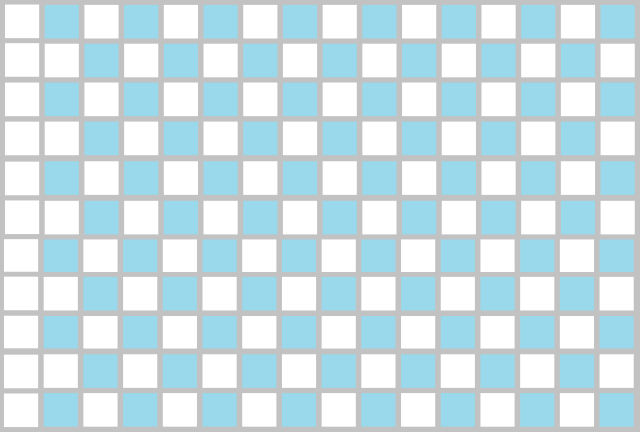
A Shadertoy shader for this pattern:

```glsl
// Checkerboard of pale blue and white tiles on grey grout, with a plain white first column.

const vec2 GRID = vec2(16.0, 11.0);             // columns, rows
const vec2 PITCH = vec2(0.06204, 0.08986);      // tile spacing, fraction of canvas
const vec2 FIRST_CENTER = vec2(0.0345, 0.0502); // top left tile
const vec2 HALF_TILE = vec2(0.0267, 0.0389);

const vec3 GROUT = vec3(0.76);
const vec3 BLUE = vec3(0.60, 0.85, 0.92);
const vec3 WHITE = vec3(1.0);

float hash(float n) {
    return fract(sin(n * 12.9898) * 43758.5453);
}

// Small misalignments of the hand-laid rows.
vec2 tileShift(vec2 cell) {
    float fromMiddle = cell.y - 5.0;
    float sag = 0.0042 * exp(-0.5 * fromMiddle * fromMiddle);
    float slip = -0.0016 * step(5.5, cell.y);
    float edgeJitter = cell.x < 0.5 ? 0.003 * (hash(cell.y + 1.0) - 0.5) : 0.0;
    return vec2(slip, sag + edgeJitter);
}

// Two rows below the middle are slightly shorter.
vec2 tileHalfSize(vec2 cell) {
    float isShort = 1.0 - step(0.5, abs(abs(cell.y - 7.0) - 1.0));
    return HALF_TILE - vec2(0.0, 0.0012 * isShort);
}

vec3 tileColor(vec2 cell) {
    bool isBlue = cell.x > 0.5 && mod(cell.x + cell.y, 2.0) > 0.5;
    return isBlue ? BLUE : WHITE;
}

// Antialiased coverage of an axis-aligned rectangle.
float boxCoverage(vec2 offset, vec2 halfSize, vec2 pixel) {
    vec2 inside = clamp((halfSize - abs(offset)) / pixel + 0.5, 0.0, 1.0);
    return inside.x * inside.y;
}

void mainImage(out vec4 fragColor, in vec2 fragCoord) {
    // Canvas fractions, measured from the top left.
    vec2 uv = fragCoord / iResolution.xy;
    uv.y = 1.0 - uv.y;

    vec2 cell = floor((uv - FIRST_CENTER) / PITCH + 0.5);
    cell = clamp(cell, vec2(0.0), GRID - 1.0);
    vec2 center = FIRST_CENTER + cell * PITCH + tileShift(cell);

    float tile = boxCoverage(uv - center, tileHalfSize(cell), 1.0 / iResolution.xy);
    fragColor = vec4(mix(GROUT, tileColor(cell), tile), 1.0);
}
```
